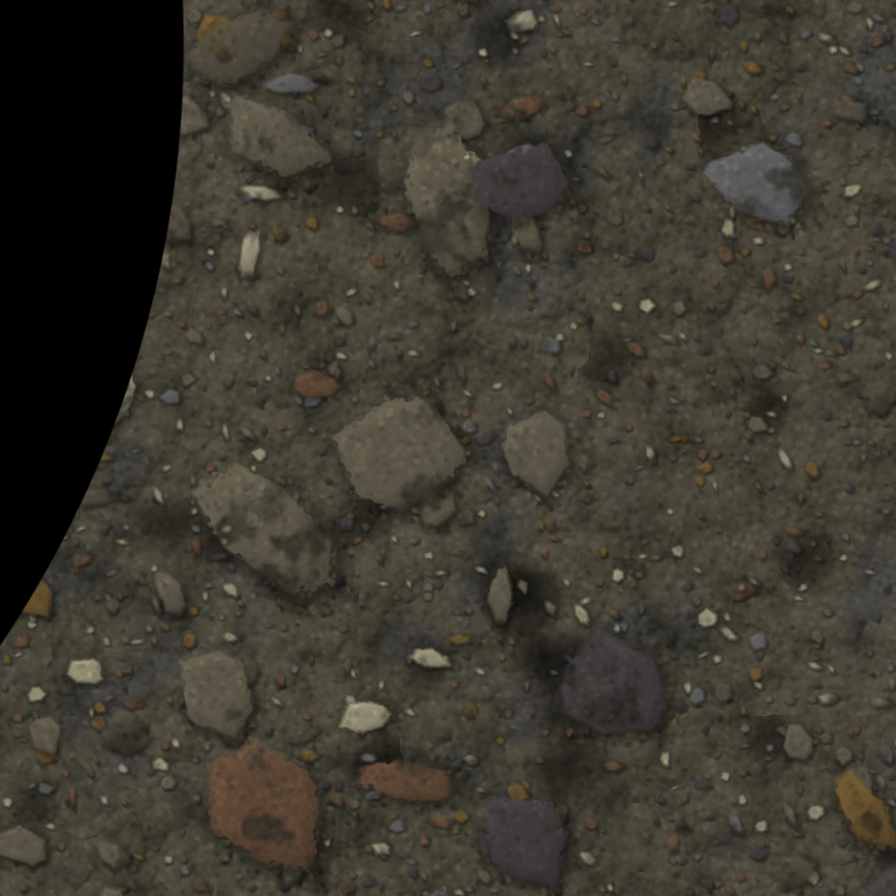
Give the GLSL for this texture, as a Shadertoy shader.

```glsl
// Damp stony soil with scattered angular rock chips, cut by a round black mask at the left.

const vec3 SOIL_DARK = vec3(0.195, 0.188, 0.150);
const vec3 SOIL_LIGHT = vec3(0.355, 0.335, 0.275);
const vec3 DAMP_TINT = vec3(0.90, 0.93, 1.06);
const vec2 LIGHT_DIR = vec2(-0.5, 0.85);
const vec2 MASK_CENTER = vec2(-0.995, 0.95);
const float MASK_RADIUS = 1.2;
const float SLAB_ANGLE = -0.6;
const float EDGE_SOFTNESS = 0.0026;
const float TAU = 6.2831853;

// Ordered from common to rare: greys, taupe, purple, slate, ochre, rust, cream.
const vec3 STONE_COLORS[7] = vec3[7](
    vec3(0.36, 0.34, 0.28), vec3(0.31, 0.29, 0.24), vec3(0.25, 0.23, 0.235),
    vec3(0.36, 0.36, 0.36), vec3(0.40, 0.32, 0.18), vec3(0.37, 0.28, 0.21),
    vec3(0.57, 0.55, 0.45));

vec3 hash3(vec2 p) {
    vec3 q = fract(p.xyx * vec3(0.1031, 0.1030, 0.0973));
    q += dot(q, q.yxz + 33.33);
    return fract((q.xxy + q.yzz) * q.zyx);
}

mat2 rotation(float a) {
    return mat2(cos(a), sin(a), -sin(a), cos(a));
}

// Distance to the nearest cell point, and that cell's random value.
vec2 cellular(vec2 p) {
    vec2 cell = floor(p), nearest = vec2(9.0, 0.0);
    for (int j = -1; j <= 1; j++)
    for (int i = -1; i <= 1; i++) {
        vec2 id = cell + vec2(i, j);
        vec3 r = hash3(id);
        float d = length(id + r.xy - p);
        if (d < nearest.x) nearest = vec2(d, r.z);
    }
    return nearest;
}

// Layered sines, roughly -1 to 1.
float broadWaves(vec2 p) {
    float sum = 0.0, amp = 0.5;
    for (int i = 0; i < 4; i++) {
        sum += amp * sin(p.x + 1.7 * sin(p.y * 0.8 + float(i))) * cos(p.y * 0.9 + sin(p.x));
        p = rotation(1.1) * p * 1.8 + 2.3;
        amp *= 0.6;
    }
    return sum;
}

// Height of the crumbly ground, built from rounded clods of falling size.
float relief(vec2 p) {
    float h = 0.0, amp = 0.5, freq = 14.0;
    for (int i = 0; i < 4; i++) {
        float f = cellular(p * freq + float(i) * 7.3).x;
        h += amp * (1.0 - f * f);
        p = rotation(0.7) * p;
        freq *= 2.1;
        amp *= 0.55;
    }
    return h;
}

// Irregular convex outline with seven sides.
float polygon(vec2 q, float radius, vec2 seed) {
    float d = -9.0;
    for (int k = 0; k < 7; k++) {
        vec3 r = hash3(seed * 91.0 + float(k) * 3.7);
        float a = TAU * (float(k) + 0.7 * r.x) / 7.0;
        d = max(d, dot(q, vec2(cos(a), sin(a))) - radius * mix(0.68, 1.0, r.y));
    }
    return d;
}

// Stones of one size class, with contact shadow, lit rim and dusty cover.
void scatterStones(inout vec3 col, vec2 uv, float scale, float density,
                   float size, float rarity, float grain, float dust) {
    vec2 p = uv * scale, base = floor(p);
    for (int j = -1; j <= 1; j++)
    for (int i = -1; i <= 1; i++) {
        vec2 cell = base + vec2(i, j);
        vec3 place = hash3(cell + scale * 3.1), look = hash3(cell + scale * 5.3 + 57.0);
        if (place.z > density) continue;
        vec2 offset = p - cell - 0.2 - 0.6 * place.xy;
        float angle = SLAB_ANGLE + 2.2 * (fract(place.z * 37.0 + look.y) - 0.5);
        float aspect = mix(0.36, 0.95, look.z);
        float radius = size * mix(0.55, 1.0, look.y);
        vec2 q = offset * rotation(angle);
        q.y /= aspect;
        float d = polygon(q, radius, place.xy) * aspect + 0.07 * radius * grain;
        float soft = EDGE_SOFTNESS * scale;
        float side = dot(normalize(offset + 1e-4), normalize(LIGHT_DIR));
        float shadow = 1.0 - smoothstep(0.0, 0.28 * radius + soft, d);
        col *= 1.0 - shadow * (0.24 - 0.20 * side);
        vec3 stone = STONE_COLORS[int(6.99 * pow(look.x, rarity))];
        float rim = smoothstep(-0.3 * radius, 0.0, d);
        stone *= 0.97 + 0.13 * grain + 0.16 * rim * side;
        float cover = 1.0 - smoothstep(-soft, soft, d);
        cover *= 1.0 - 0.65 * smoothstep(0.1, 0.6, dust + 0.5 * (place.x - 0.5));
        col = mix(col, stone, cover);
    }
}

void mainImage(out vec4 fragColor, in vec2 fragCoord) {
    vec2 uv = fragCoord / iResolution.y;
    float broad = broadWaves(uv * 9.0);
    vec2 warped = uv + 0.012 * vec2(broadWaves(uv * 31.0), broadWaves(uv * 27.0 + 5.0));

    // Ground tone from height, slope and fine grit.
    float h = relief(warped);
    float slope = h - relief(warped + 0.006 * LIGHT_DIR);
    vec2 grit = cellular(uv * 115.0);
    float grain = 2.0 * (grit.y - 0.5) * (1.0 - smoothstep(0.15, 0.65, grit.x));
    float tone = 0.54 + 1.3 * (h - 0.82) + 1.3 * slope + 0.2 * broad + 0.3 * grain;
    vec3 col = mix(SOIL_DARK, SOIL_LIGHT, tone);
    col *= mix(vec3(1.0), DAMP_TINT, smoothstep(0.1, 0.7, broadWaves(uv * 13.0 + 8.0)));

    // Shaded hollows and a sloping gully.
    vec2 hollow = cellular(warped * 9.0 + 3.0);
    col *= 1.0 - 0.42 * step(0.72, hollow.y) * (1.0 - smoothstep(0.05, 0.42, hollow.x));
    float gully = abs(warped.x - 0.60 + 0.45 * (warped.y - 0.27) + 0.02 * broad);
    float gullySpan = smoothstep(0.0, 0.18, uv.y) * (1.0 - smoothstep(0.32, 0.48, uv.y));
    col *= 1.0 - 0.4 * gullySpan * (1.0 - smoothstep(0.0, 0.055, gully));

    // Stones from fine chips up to large slabs.
    float dust = broadWaves(uv * 38.0 + 4.0);
    scatterStones(col, uv, 62.0, 0.20, 0.36, 0.75, grain, -0.5);
    scatterStones(col, uv, 30.0, 0.24, 0.36, 0.95, grain, dust);
    scatterStones(col, uv, 13.0, 0.28, 0.42, 1.30, grain, dust);
    scatterStones(col, uv, 5.5, 0.36, 0.50, 1.60, grain, dust);

    // Round black mask.
    float mask = length(uv - MASK_CENTER) - MASK_RADIUS;
    col *= smoothstep(-0.0015, 0.0015, mask);
    fragColor = vec4(clamp(col, 0.0, 1.0), 1.0);
}
```
